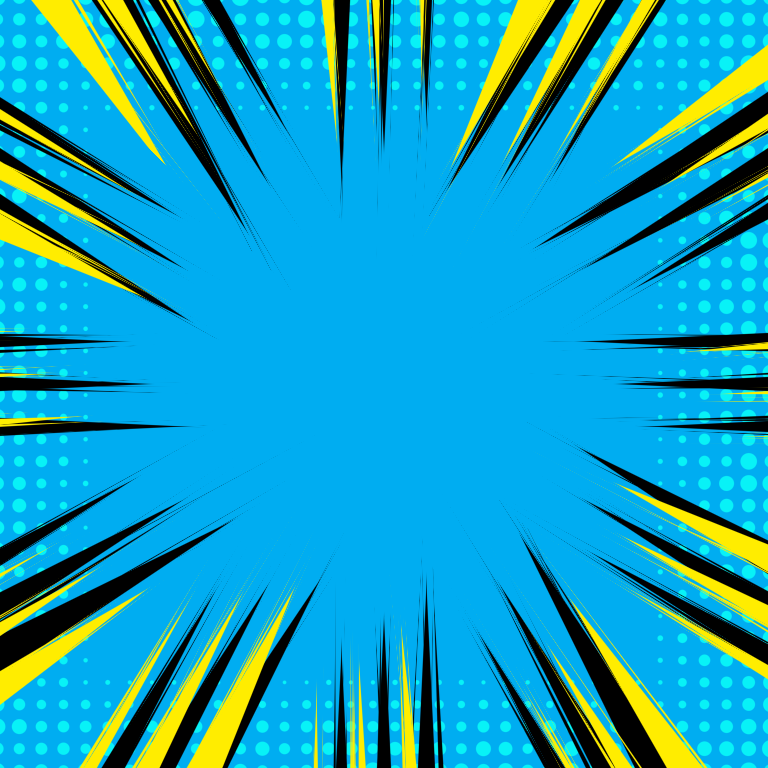
Write a Shadertoy shader that draws this background.

```glsl
// Comic burst: black and yellow speed spikes around an empty blue centre, with halftone dots at the rim.
#define BLUE vec3(0.0, 0.678, 0.945)
#define CYAN vec3(0.03, 0.95, 0.97)
#define YELLOW vec3(1.0, 0.93, 0.0)
#define BLACK vec3(0.0)
#define GROUPS 12.0
#define SPIKE_GAP 0.0553
#define SPIKE_START 0.304
#define SPIKE_STAGGER 0.042
#define DOT_PITCH 0.02878
#define DOT_RADIUS 0.0105
#define SLIVERS 5

float hash(vec2 v) {
    vec3 q = fract(v.xyx * vec3(0.1031, 0.1030, 0.0973));
    q += dot(q, q.yzx + 33.33);
    return fract((q.x + q.y) * q.z);
}

// Coverage of a wedge that opens along +x from its tip.
float wedge(vec2 p, vec2 tip, float tilt, float slope, float soft) {
    vec2 q = p - tip;
    return smoothstep(-soft, soft, slope * q.x - abs(q.y - tilt * q.x));
}

// Three staggered parallel spikes, each with loose slivers at its sides.
float spikeGroup(vec2 p, float slope, float flare, float tilt, float fan, float seed, float soft) {
    float ink = 0.0;
    for (int i = -1; i <= 1; i++) {
        float side = float(i);
        vec2 tip = vec2(SPIKE_START - SPIKE_STAGGER * side, SPIKE_GAP * side);
        float lean = tilt + fan * side;
        float width = slope + flare * side;
        ink = max(ink, wedge(p, tip, lean, width, soft));

        for (int j = 0; j < SLIVERS; j++) {
            vec2 id = vec2(seed * 7.0 + side, float(j) + 3.0);
            float along = hash(id);
            float across = hash(id + 19.7) - 0.5;
            float turn = hash(id + 41.3) - 0.5;
            vec2 sliverTip = tip + vec2(0.13 * along, 0.022 * across);
            float thin = 0.004 + 0.012 * hash(id + 67.1);
            ink = max(ink, wedge(p, sliverTip, lean + 2.2 * width * turn, thin, soft));
        }
    }
    return ink;
}

// Dots that shrink away from the rim, reaching deeper at the top and right.
float halftone(vec2 p, vec2 halfSize, float soft) {
    vec2 cell = floor(p / DOT_PITCH);
    vec2 centre = (cell + 0.5) * DOT_PITCH;
    vec2 high = 0.155 - (halfSize - centre);
    vec2 low = 0.125 - (halfSize + centre);
    float depth = max(max(high.x, high.y), max(low.x, low.y));
    float size = sqrt(clamp(depth / 0.14, 0.0, 1.0));
    float radius = DOT_RADIUS * size * mix(0.72, 1.1, hash(cell + 80.0));
    return smoothstep(soft, -soft, length(p - centre) - radius) * step(0.0, depth);
}

void mainImage(out vec4 fragColor, in vec2 fragCoord) {
    float unit = min(iResolution.x, iResolution.y);
    vec2 p = (fragCoord - 0.5 * iResolution.xy) / unit;
    float soft = 0.75 / unit;

    // Fold the plane into sectors, each with its own outward axis.
    float sector = 6.2831853 / GROUPS;
    float index = mod(floor(atan(p.y, p.x) / sector + 0.5), GROUPS);
    float axis = index * sector;
    vec2 outward = vec2(cos(axis), sin(axis));
    vec2 local = vec2(dot(p, outward), dot(p, vec2(-outward.y, outward.x)));

    // Quarter-turn rhythm: broad spikes toward the corners, narrow on the main axes.
    float c4 = cos(4.0 * axis);
    float s4 = sin(4.0 * axis);
    float diagonal = (1.0 - c4) / 1.5;

    // Yellow spikes sit farther out and drift sideways from group to group.
    vec2 drift = vec2(0.0885 + 0.039 * cos(2.0 * axis) + 0.009 * c4 + 0.043 * s4,
                      0.004 + 0.0195 * outward.y - 0.017 * c4 + 0.022 * s4);

    float black = spikeGroup(local, 0.047 + 0.010 * diagonal, 0.010 * diagonal,
                             0.0, 0.0, index + 1.0, soft);
    float yellow = spikeGroup(local - drift, 0.034 + 0.018 * diagonal, 0.006 + 0.016 * diagonal,
                              0.03, 0.04, index + 31.0, soft);

    // Layers from back to front.
    vec3 color = mix(BLUE, CYAN, halftone(p, 0.5 * iResolution.xy / unit, soft));
    color = mix(color, BLACK, black);
    color = mix(color, YELLOW, yellow);
    fragColor = vec4(color, 1.0);
}
```
